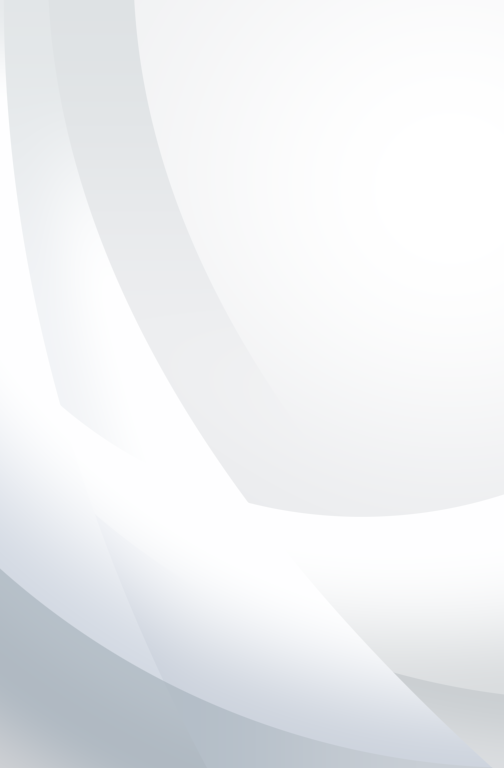
Write a Shadertoy shader that draws this background.

```glsl
// Pale overlapping sheets with long curved edges, a soft glow and blue-grey shading.

// Signed distance to a sweeping parabola x = k.x + k.y t + k.z t^2; positive on its right.
float sweep(vec2 p, vec3 k) {
    float t = 1.0 - p.y;
    float slope = k.y + 2.0 * k.z * t;
    return (p.x - k.x - k.y * t - k.z * t * t) / sqrt(1.0 + slope * slope);
}

// Signed distance to a large bowl; positive inside, above its lower rim.
float bowl(vec2 p, vec2 centre, float radius) {
    return radius - length(p - centre);
}

// Smoothed coverage of the positive side of an edge.
float cover(float d) {
    float pixel = 0.8 / iResolution.y;
    return smoothstep(-pixel, pixel, d);
}

void mainImage(out vec4 fragColor, in vec2 fragCoord) {
    vec2 p = fragCoord / iResolution.xy * vec2(0.655, 1.0);
    float t = 1.0 - p.y;
    vec3 white = vec3(0.997, 0.998, 1.0);

    // Edges
    float outer = sweep(p, vec3(0.005, 0.0, 0.264));
    float middle = sweep(p, vec3(0.063, 0.055, 0.522));
    float inner = sweep(p, vec3(0.1745, 0.053, 0.593));
    float upperBowl = bowl(p, vec2(0.47, 0.927), 0.60);
    float faintBowl = bowl(p, vec2(0.78, 1.098), 1.01);
    float lowerBowl = bowl(p, vec2(0.68, 1.02), 1.02);

    // Radial glow
    float glow = length(p - vec2(0.586, 0.753));
    vec3 col = mix(vec3(1.0), vec3(0.925, 0.929, 0.937),
                   smoothstep(0.04, 0.56, glow) * mix(0.75, 1.1, smoothstep(0.2, 0.65, t)));

    // Grey band that melts into the glow
    vec3 band = mix(vec3(0.872, 0.887, 0.895), vec3(0.926, 0.930, 0.938), smoothstep(0.0, 0.45, t));
    col = mix(col, band, cover(-inner) * (1.0 - smoothstep(0.36, 0.60, t)));

    // Tall sheet between the outer and middle sweeps
    vec3 tall = mix(vec3(0.888, 0.903, 0.910), vec3(0.950, 0.957, 0.967), smoothstep(0.0, 0.45, t));
    tall = mix(tall, white, smoothstep(0.0, 0.10, outer) * smoothstep(0.10, 0.40, t));
    col = mix(col, tall, cover(-middle));

    // Right wave below the upper bowl
    vec3 wave = mix(white, vec3(0.855, 0.866, 0.874),
                    smoothstep(0.03, 0.25, -upperBowl) * smoothstep(0.27, 0.0, faintBowl));
    vec3 waveShade = mix(vec3(0.795, 0.812, 0.824), vec3(0.855, 0.865, 0.875),
                         smoothstep(0.0, 0.10, -faintBowl));
    wave = mix(wave, waveShade, cover(-faintBowl));

    // Central sheet, darkening toward the lower bowl
    float depth = smoothstep(0.19, -0.01, lowerBowl);
    vec3 sheet = mix(white, vec3(0.805, 0.830, 0.868), depth * mix(0.85, 1.0, depth));
    sheet -= vec3(0.022, 0.019, 0.012) * cover(-faintBowl) * smoothstep(0.28, 0.10, p.x);
    vec3 lowerPart = mix(sheet, wave, cover(middle));
    col = mix(col, lowerPart, cover(-upperBowl));

    // Left sheet outside the outer sweep
    vec3 side = mix(white, vec3(0.825, 0.850, 0.888), smoothstep(0.20, -0.02, lowerBowl));
    side = mix(side, vec3(0.905, 0.918, 0.925), smoothstep(0.14, 0.0, t));
    col = mix(col, side, cover(-outer));

    // Blue-grey floor with a lighter corner
    vec3 below = mix(vec3(0.705, 0.744, 0.782), vec3(0.785, 0.808, 0.835), smoothstep(0.22, 0.58, p.x));
    vec3 corner = mix(vec3(0.715, 0.753, 0.787), vec3(0.690, 0.727, 0.762), smoothstep(0.0, 0.09, -lowerBowl));
    corner = mix(corner, vec3(0.815, 0.822, 0.835), smoothstep(0.10, 0.23, -lowerBowl));
    below = mix(below, corner, cover(-outer));
    col = mix(col, below, cover(-lowerBowl) * cover(-middle));

    fragColor = vec4(clamp(col, 0.0, 1.0), 1.0);
}
```
